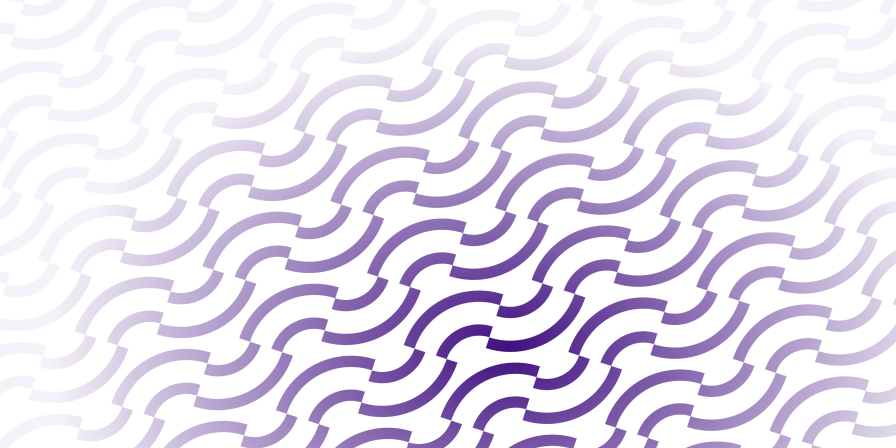
This pattern is drawn by a WebGL 2 fragment shader. Its source:

```glsl
#version 300 es
precision highp float;

uniform vec2 u_resolution;
out vec4 fragColor;

// Signed distance to two concentric quarter rings in the upper left quadrant
float quarterRings(vec2 q) {
    float r = length(q);
    float band = min(abs(r - 1.167), abs(r - 2.167)) - 0.167;
    return max(band, max(q.x, -q.y));
}

// Distance to the rings repeated on a diagonal lattice
float ringLattice(vec2 p) {
    vec2 halfPeriod = vec2(3.0, 1.69);
    vec2 cell = vec2(p.x + p.y, p.x - p.y) / (2.0 * halfPeriod);
    float d = 1e3;
    for (int k = 1; k <= 2; k++) {
        vec2 id = vec2(round(cell.x), floor(cell.y) + float(k));
        vec2 steps = id * halfPeriod;
        vec2 center = vec2(steps.x + steps.y, steps.x - steps.y);
        d = min(d, quarterRings(p - center));
    }
    return d;
}

void main() {
    vec2 uv = gl_FragCoord.xy / u_resolution.y;
    float unit = 0.0755;

    // Tilted pattern space
    float tilt = radians(18.0);
    vec2 v = (uv - vec2(0.987, 0.336)) / unit;
    vec2 p = vec2(cos(tilt) * v.x - sin(tilt) * v.y,
                  sin(tilt) * v.x + cos(tilt) * v.y);

    // Rings and their half-turned partners join into stepped waves
    float d = min(ringLattice(p), ringLattice(vec2(0.0, 3.0) - p));
    float pixel = 1.0 / (u_resolution.y * unit);
    float ink = 1.0 - smoothstep(-0.7 * pixel, 0.7 * pixel, d);

    // Ink fades outward from an elliptical dark spot
    float fade = 1.0 - length((uv - vec2(1.13, 0.22)) / vec2(1.08, 0.755));
    vec3 violet = vec3(0.25, 0.06, 0.50);
    vec3 color = mix(vec3(1.0), violet, ink * max(fade, 0.05));
    fragColor = vec4(color, 1.0);
}
```
